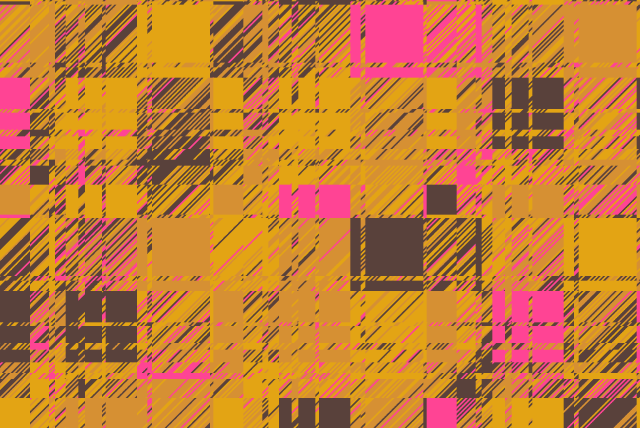
This pattern is drawn by a Shadertoy shader. Its source:

```glsl
// Patchwork tartan: one stripe sequence runs both across and up each square tile.
// Where warp and weft stripes share a yarn the patch is solid; elsewhere a
// diagonal twill alternates the two yarns, with stray coloured lines mixed in.

const float TILES_ACROSS = 3.0;
const float TWILL_LINES = 96.0;   // diagonal lines per tile
const float STRAY_CHANCE = 0.6;
const int SAMPLES = 3;            // antialiasing grid per axis

const vec3 GOLD  = vec3(0.890, 0.643, 0.080);
const vec3 TAN   = vec3(0.840, 0.565, 0.200);
const vec3 BROWN = vec3(0.350, 0.255, 0.230);
const vec3 PINK  = vec3(1.000, 0.265, 0.580);

// Upper edge of each stripe in 1/256 of a tile, its yarn and its band
const int STRIPES = 13;
const float EDGES[13] = float[13](36.0, 59.0, 66.0, 79.0, 94.0, 102.0, 122.5,
                                  127.0, 164.5, 177.0, 182.5, 252.0, 256.0);
const float YARNS[13] = float[13](0.0, 1.0, 2.0, 3.0, 0.0, 1.0, 0.0,
                                  3.0, 0.0, 2.0, 3.0, 2.0, 0.0);
const float BANDS[13] = float[13](0.0, 1.0, 1.0, 1.0, 2.0, 2.0, 2.0,
                                  2.0, 2.0, 3.0, 3.0, 3.0, 4.0);

float hash(vec2 p) {
    return fract(sin(dot(p, vec2(12.9898, 78.233))) * 43758.5453);
}

// Weighted choice from the palette, t in 0..1
vec3 palette(float t) {
    if (t < 0.34) return GOLD;
    if (t < 0.52) return BROWN;
    if (t < 0.84) return TAN;
    return PINK;
}

int stripeAt(float u) {
    int stripe = 0;
    for (int k = 0; k < STRIPES - 1; k++) {
        if (u * 256.0 >= EDGES[k]) stripe = k + 1;
    }
    return stripe;
}

// Yarn colour in a pair of bands; neighbouring tiles step through the palette
vec3 yarnColor(float yarn, vec2 bands, vec2 tile) {
    vec2 seed = vec2(bands.x + 7.0 * yarn, bands.y + 3.0);
    float direction = hash(seed + 31.7) < 0.5 ? 1.0 : -1.0;
    float step6 = direction * (tile.x + TILES_ACROSS * tile.y) / 6.0;
    return palette(fract(hash(seed) + step6));
}

// Stray line: follows a broad diagonal zone, or takes any colour
vec3 strayColor(float line, float diagonal, float cell) {
    float zone = floor(diagonal * 4.0 + 0.5);
    bool followsZone = hash(vec2(line, cell + 57.3)) < 0.5;
    float pick = followsZone ? hash(vec2(zone, 4.7)) : hash(vec2(line, cell + 91.1));
    return palette(pick);
}

vec3 tartan(vec2 p) {
    vec2 tile = floor(p);
    vec2 local = p - tile;
    int warp = stripeAt(local.x);
    int weft = stripeAt(local.y);
    vec2 bands = vec2(BANDS[warp], BANDS[weft]);

    // Alternate twill lines show warp and weft
    float diagonal = p.x - p.y;
    float line = floor(diagonal * TWILL_LINES);
    float yarn = mod(line, 2.0) < 0.5 ? YARNS[warp] : YARNS[weft];
    vec3 color = yarnColor(yarn, bands, tile);

    // Strays appear only where the two yarns differ
    if (YARNS[warp] != YARNS[weft]) {
        float cell = float(warp + STRIPES * weft);
        if (hash(vec2(line, cell)) < STRAY_CHANCE) {
            color = strayColor(line, diagonal, cell);
        }
    }
    return color;
}

void mainImage(out vec4 fragColor, in vec2 fragCoord) {
    // Average a small grid of samples to smooth every edge
    vec3 sum = vec3(0.0);
    for (int j = 0; j < SAMPLES; j++) {
        for (int i = 0; i < SAMPLES; i++) {
            vec2 offset = (vec2(i, j) + 0.5) / float(SAMPLES) - 0.5;
            sum += tartan((fragCoord + offset) / iResolution.x * TILES_ACROSS);
        }
    }
    fragColor = vec4(sum / float(SAMPLES * SAMPLES), 1.0);
}
```
